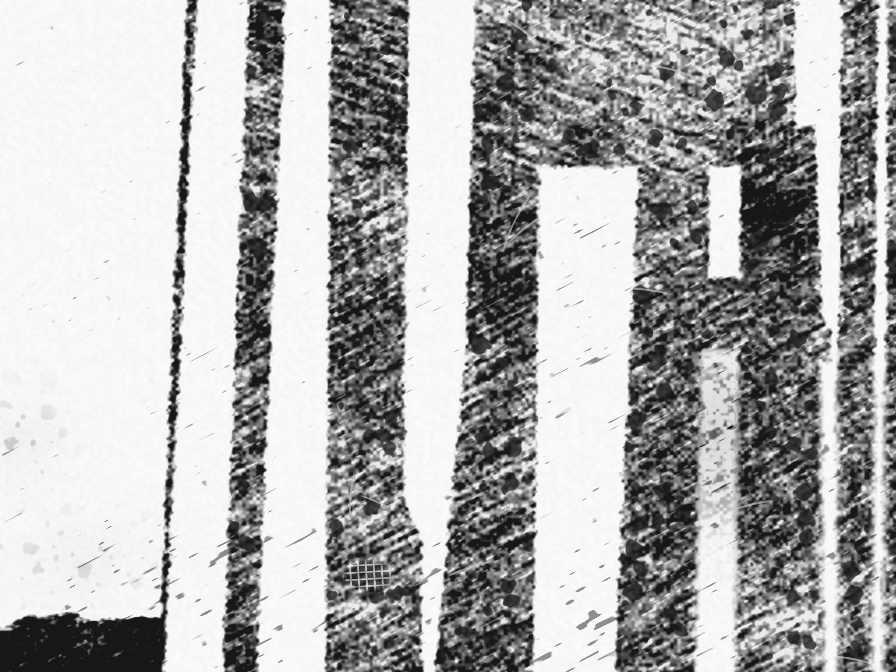
A WebGL 1 fragment shader for this texture:

```glsl
precision highp float;
uniform vec2 u_resolution;

#define PAPER 0.972
#define BASE_TONE 0.395
#define STROKE_GAIN 0.75
#define GRAIN_GAIN 0.72
#define EDGE_WOBBLE 0.010
#define EDGE_SOFT 0.0035
#define STROKE_SLOPE 0.48

float hash(vec2 p) {
  return fract(sin(dot(p, vec2(127.1, 311.7))) * 43758.5453);
}

float noise(vec2 p) {
  vec2 i = floor(p), f = fract(p);
  f = f * f * (3.0 - 2.0 * f);
  return mix(mix(hash(i), hash(i + vec2(1.0, 0.0)), f.x),
             mix(hash(i + vec2(0.0, 1.0)), hash(i + 1.0), f.x), f.y);
}

float fbm(vec2 p) {
  float sum = 0.0, gain = 0.53;
  for (int i = 0; i < 4; i++) {
    sum += gain * noise(p);
    p = p * 2.03 + 17.3;
    gain *= 0.5;
  }
  return sum;
}

vec2 rotate(vec2 p, float a) {
  return vec2(cos(a) * p.x + sin(a) * p.y, cos(a) * p.y - sin(a) * p.x);
}

float glow(vec2 p, vec2 center, vec2 radius) {
  vec2 q = (p - center) / radius;
  return exp(-dot(q, q));
}

// Inside distance of a slanted strip; each side is (x at bottom, x at top)
float strip(vec2 p, vec2 left, vec2 right, vec2 span) {
  float across = min(p.x - mix(left.x, left.y, p.y), mix(right.x, right.y, p.y) - p.x);
  return min(across, min(p.y - span.x, span.y - p.y));
}

float lightStrips(vec2 p) {
  vec2 full = vec2(-1.0, 2.0);
  float floorLine = 0.073 + 0.06 * p.x + 0.035 * (fbm(p * vec2(20.0, 45.0)) - 0.5);
  float d = strip(p, vec2(-1.0), vec2(0.236, 0.279), vec2(floorLine, 2.0));
  d = max(d, strip(p, vec2(0.244, 0.292), vec2(0.332, 0.371), full));
  d = max(d, strip(p, vec2(0.381, 0.424), vec2(0.485, 0.493), full));
  float taper = min(0.648 + 0.096 * p.y - p.x, p.x - 0.627 + 0.028 * smoothstep(0.19, 0.27, p.y));
  d = max(d, min(taper, strip(p, vec2(0.597, 0.608), vec2(0.681, 0.708), full)));
  d = max(d, strip(p, vec2(0.793, 0.805), vec2(0.915, 0.963), vec2(-1.0, 0.752)));
  d = max(d, strip(p, vec2(1.048, 1.058), vec2(1.100, 1.103), vec2(0.587, 0.754)));
  d = max(d, strip(p, vec2(1.033, 1.056), vec2(1.095, 1.106), vec2(-1.0, 0.478)));
  d = max(d, strip(p, vec2(1.182), vec2(1.250, 1.252), vec2(0.812, 2.0)));
  d = max(d, strip(p, vec2(1.251, 1.201), vec2(1.246, 1.252), vec2(0.51, 2.0)));
  d = max(d, strip(p, vec2(1.235), vec2(1.248), vec2(0.4, 0.55)));
  d = max(d, strip(p, vec2(1.224, 1.213), vec2(1.248), vec2(-1.0, 0.465)));
  return max(d, strip(p, vec2(1.296, 1.306), vec2(1.316, 1.322), full));
}

// Broad light and dark stains
float stains(vec2 p) {
  float t = 0.34 * glow(p, vec2(0.99, 0.94), vec2(0.20, 0.11));
  t += 0.25 * glow(p, vec2(1.19, 0.08), vec2(0.05, 0.04));
  t += 0.22 * glow(p, vec2(0.595, 0.69), vec2(0.025, 0.06));
  t += 0.16 * glow(p, vec2(1.075, 0.53), vec2(0.06, 0.04));
  t -= 0.24 * glow(p, vec2(0.75, 0.57), vec2(0.07, 0.09));
  t -= 0.38 * glow(p, vec2(1.15, 0.68), vec2(0.09, 0.08));
  t -= 0.24 * glow(p, vec2(1.01, 0.52), vec2(0.12, 0.04));
  t -= 0.20 * glow(p, vec2(0.53, 0.81), vec2(0.06, 0.07));
  t -= 0.20 * glow(p, vec2(1.28, 0.78), vec2(0.04, 0.05));
  t -= 0.12 * glow(p, vec2(0.70, 0.14), vec2(0.07, 0.12));
  t -= 0.34 * glow(p, vec2(0.10, 0.02), vec2(0.25, 0.09));
  return t - 0.24 * (1.0 - smoothstep(0.27, 0.31, p.x)) - 0.08 * (1.0 - smoothstep(0.39, 0.43, p.x));
}

// Scattered round pits
float pits(vec2 p, float scale) {
  vec2 q = p * scale, cell = floor(q);
  float cover = 0.0;
  for (int j = -1; j <= 1; j++) {
    for (int i = -1; i <= 1; i++) {
      vec2 c = cell + vec2(float(i), float(j));
      vec2 center = c + vec2(hash(c), hash(c + 31.7));
      float radius = 0.5 * pow(hash(c + 7.9), 3.0);
      float d = length(q - center) + 0.3 * (noise(q * 4.0) - 0.5);
      cover = max(cover, 1.0 - smoothstep(radius - 0.09, radius + 0.05, d));
    }
  }
  return cover;
}

// Sparse thin scratches at random angles
float scratches(vec2 p) {
  float ink = 0.0;
  for (int i = 0; i < 16; i++) {
    float k = float(i);
    vec2 center = vec2(0.5 + 0.8 * hash(vec2(k, 2.0)), hash(vec2(k, 5.0)));
    vec2 q = rotate(p - center, 2.4 * hash(vec2(k, 9.0)) - 0.9);
    float reach = 0.02 + 0.05 * hash(vec2(k, 13.0));
    float bend = abs(q.y + 2.0 * q.x * q.x);
    ink = max(ink, (1.0 - smoothstep(0.0005, 0.0024, bend)) * (1.0 - smoothstep(reach * 0.6, reach, abs(q.x))));
  }
  return ink;
}

void main() {
  vec2 p = gl_FragCoord.xy / u_resolution.y;
  vec2 rising = rotate(p, STROKE_SLOPE), falling = rotate(p, -0.35);
  float upper = smoothstep(0.62, 0.78, p.y + 0.15 * (fbm(p * 6.0) - 0.5)) * (1.0 - smoothstep(1.05, 1.12, p.x));
  float stroke = mix(noise(rising * vec2(26.0, 150.0)), noise(falling * vec2(30.0, 150.0)), upper);
  float grain = noise(p * 190.0 + 3.0);
  float cloud = fbm(p * 9.0 + 4.0);

  // Worn dark ground
  float ground = BASE_TONE + stains(p) + 0.5 * (cloud - 0.5);
  ground += STROKE_GAIN * (stroke - 0.5) * (0.45 + 0.9 * cloud) + GRAIN_GAIN * (grain - 0.5);
  ground += 0.3 * smoothstep(0.68, 0.85, noise(rising * vec2(90.0, 210.0)));
  ground = mix(ground, 0.11, 0.8 * pits(p, 32.0));
  ground = mix(ground, 0.75, 0.7 * scratches(p));
  vec2 mesh = abs(fract(rotate(p, 0.06) * vec2(85.0, 95.0)) - 0.5);
  float meshLine = smoothstep(0.32, 0.45, max(mesh.x, mesh.y));
  float meshArea = smoothstep(0.4, 0.7, glow(p, vec2(0.547, 0.143), vec2(0.045, 0.028)));
  ground = mix(ground, 0.12 + 0.65 * meshLine, 0.75 * meshArea);
  ground = clamp(ground, 0.09, 0.92);

  // Pale strips with light wear
  float paper = PAPER - 0.025 * (grain - 0.5);
  float wear = noise(rising * vec2(45.0, 190.0) + 50.0) + 0.22 * (fbm(p * 7.0 + 20.0) - 0.5);
  float wearLimit = mix(0.84, 0.91, smoothstep(0.0, 0.6, p.y)) + 0.04 * (1.0 - smoothstep(0.2, 0.3, p.x));
  paper -= 0.42 * smoothstep(wearLimit, wearLimit + 0.1, wear);
  float spotting = glow(p, vec2(0.03, 0.34), vec2(0.06, 0.07)) + 0.6 * glow(p, vec2(0.09, 0.16), vec2(0.16, 0.07));
  paper -= 0.16 * spotting * (pits(p + 5.0, 35.0) + 0.4 * cloud);
  float faded = glow(p, vec2(1.07, 0.36), vec2(0.05, 0.12));
  paper -= faded * (0.12 + 0.5 * smoothstep(0.55, 0.9, 0.5 * (stroke + grain) + 0.1));

  // Ragged boundary
  float ragged = EDGE_WOBBLE * (0.5 * grain + 0.5 * noise(rising * vec2(40.0, 130.0)) - 0.5);
  float soft = EDGE_SOFT + 0.005 * smoothstep(1.02, 1.05, p.x) * (1.0 - smoothstep(0.4, 0.5, p.y));
  float light = smoothstep(-soft, soft, lightStrips(p) + ragged);
  gl_FragColor = vec4(vec3(mix(ground, paper, light)), 1.0);
}
```
